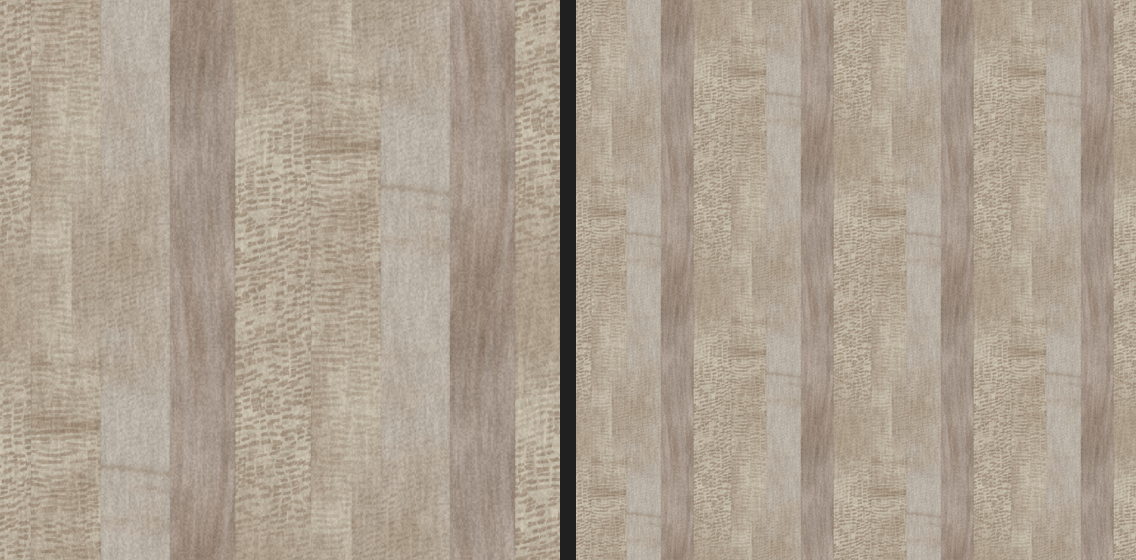
Left, the tile; right, the same tile 2 across and 2 down.
Reproduce this texture procedurally as a WebGL 2 fragment shader.

```glsl
#version 300 es
precision highp float;

uniform vec2 u_resolution;
out vec4 fragColor;

const vec3 CREAM = vec3(0.764, 0.728, 0.660);
const vec3 PALE = vec3(0.730, 0.700, 0.658);
const vec3 TAN = vec3(0.678, 0.618, 0.546);
const vec3 FLECK = vec3(0.590, 0.515, 0.435);
const vec3 MAUVE = vec3(0.660, 0.604, 0.560);
const vec3 BROWN = vec3(0.590, 0.522, 0.465);

float hash(vec2 p) {
  vec3 q = fract(vec3(p.xyx) * vec3(0.1031, 0.1030, 0.0973));
  q += dot(q, q.yzx + 33.33);
  return fract((q.x + q.y) * q.z);
}

// Value noise that wraps over one unit of height; freq.y is whole.
float wrapNoise(vec2 q, vec2 freq, float seed) {
  vec2 p = q * freq;
  vec2 i = floor(p);
  vec2 f = smoothstep(0.0, 1.0, p - i);
  float low = mod(i.y, freq.y);
  float high = mod(i.y + 1.0, freq.y);
  float x = i.x + seed * 37.0;
  return mix(mix(hash(vec2(x, low)), hash(vec2(x + 1.0, low)), f.x),
             mix(hash(vec2(x, high)), hash(vec2(x + 1.0, high)), f.x), f.y);
}

float clouds(vec2 q, vec2 freq, float seed) {
  float sum = 0.0, gain = 0.57;
  for (int i = 0; i < 3; i++) {
    sum += gain * wrapNoise(q, freq, seed + float(i));
    freq *= 2.0;
    gain *= 0.5;
  }
  return sum;
}

// Soft bump around a height, repeating every unit.
float bump(float t, float center, float width) {
  float d = (fract(t - center + 0.5) - 0.5) / width;
  return exp(-d * d);
}

// Short separate strokes in staggered columns, each with its own strength.
float dashes(vec2 q, vec2 count, float slant, float seed) {
  vec2 p = q * count;
  p += vec2(1.2, 0.9) * vec2(wrapNoise(q, vec2(9.0, 24.0), seed),
                             wrapNoise(q, vec2(12.0, 30.0), seed + 1.0));
  float column = floor(p.x) + seed * 37.0;
  p.y += hash(vec2(column, seed));
  float row = mod(floor(p.y), count.y);
  float strength = hash(vec2(column, row));
  vec2 f = fract(p) - 0.5;
  f.y += slant * f.x + 0.2 * (hash(vec2(row, column)) - 0.5);
  float shape = (1.0 - smoothstep(0.3, 0.5, abs(f.x))) * (1.0 - smoothstep(0.1, 0.38, abs(f.y)));
  return shape * smoothstep(0.05, 0.65, strength);
}

// Cream board with long horizontal ripples and a few dark bands.
vec3 rippledBoard(vec2 q) {
  float cloud = clouds(q, vec2(6.0, 14.0), 1.0);
  float ripple = max(dashes(q, vec2(9.0, 78.0), 0.1, 5.0), 0.8 * dashes(q, vec2(17.0, 92.0), 0.0, 6.0));
  float dash = max(dashes(q, vec2(27.0, 86.0), 0.1, 8.0), 0.8 * dashes(q, vec2(38.0, 104.0), 0.2, 9.0));
  float mark = mix(ripple, dash, smoothstep(0.1, 0.24, q.x + 0.16 * (cloud - 0.5)));
  float zone = 0.32 + 0.42 * bump(q.y, 0.93, 0.25);
  float t = q.y + 0.018 * (cloud - 0.5);
  float band = 0.75 * bump(t, 0.757, 0.013) + 0.5 * bump(t, 0.65, 0.009)
             + 0.5 * bump(t, 0.985, 0.009);
  vec3 wood = mix(CREAM, TAN, smoothstep(0.3, 0.75, cloud) * 0.7);
  return mix(wood, FLECK, clamp(mark * zone + band * 0.7, 0.0, 0.85));
}

// Grey pale board with a mottled tan length and soft ripples.
vec3 paleBoard(vec2 q) {
  float cloud = clouds(q, vec2(7.0, 15.0), 11.0);
  float tanZone = bump(q.y, 0.46, 0.19) * (1.0 - 0.65 * smoothstep(0.32, 0.5, q.x));
  float t = q.y + 0.04 * (cloud - 0.5) - 0.05 * (q.x - 0.37);
  float ripple = bump(t, 0.835, 0.01) + 0.6 * bump(t, 0.872, 0.007)
               + 0.5 * bump(t, 0.94, 0.008);
  ripple *= smoothstep(0.2, 0.6, wrapNoise(q, vec2(13.0, 30.0), 17.0));
  float mark = dashes(q, vec2(34.0, 96.0), 0.5, 15.0);
  vec3 wood = mix(PALE, TAN, clamp(0.7 * tanZone + 1.1 * (cloud - 0.42), 0.0, 1.0));
  return mix(wood, FLECK, clamp(mark * (0.1 + 0.4 * tanZone) + 0.4 * ripple, 0.0, 0.7));
}

// Dark rosy board with bending upright grain.
vec3 darkBoard(vec2 q) {
  vec2 bent = vec2(q.x + 0.035 * sin(6.2832 * q.y), q.y);
  float streak = clouds(bent, vec2(44.0, 5.0), 21.0);
  float cloud = clouds(q, vec2(7.0, 14.0), 25.0);
  float brownZone = bump(q.y, 0.01, 0.13);
  vec3 wood = mix(MAUVE, BROWN, clamp(0.45 * brownZone + 2.1 * (streak - 0.4), 0.0, 1.0));
  return wood + 0.1 * (cloud - 0.48);
}

// Bright board densely covered by small dashes.
vec3 fleckedBoard(vec2 q) {
  float cloud = clouds(q, vec2(8.0, 12.0), 31.0);
  float dash = max(dashes(q, vec2(30.0, 84.0), 0.3, 35.0), 0.85 * dashes(q, vec2(23.0, 70.0), 0.4, 37.0));
  float smoothZone = bump(q.y, 0.06, 0.13);
  float glow = bump(q.y, 0.255, 0.055) * (1.0 - smoothstep(0.75, 0.92, q.x));
  float warm = 0.75 * smoothZone + 0.9 * (cloud - 0.34) - 0.7 * glow;
  vec3 wood = mix(CREAM, TAN, clamp(warm, 0.0, 0.9));
  return mix(wood, FLECK, dash * (0.76 - 0.5 * smoothZone) * (1.0 - 0.6 * glow));
}

float seam(float u, float edge) {
  return 1.0 - smoothstep(0.0, 0.007, abs(u - edge));
}

void main() {
  vec2 uv = gl_FragCoord.xy / u_resolution;

  // Two groups of four boards, the second dropped by half a height.
  float across = (uv.x - 0.055) * 2.0;
  float group = mod(floor(across), 2.0);
  vec2 q = vec2(fract(across), fract(1.0 - uv.y + 0.5 * group));

  // The first joint steps sideways along part of its length.
  float narrow = smoothstep(0.28, 0.4, q.y) * (1.0 - smoothstep(0.56, 0.68, q.y));
  float firstJoint = mix(smoothstep(0.247, 0.253, q.x), smoothstep(0.143, 0.149, q.x), narrow);
  vec3 color = mix(rippledBoard(q), paleBoard(q), firstJoint);
  color = mix(color, darkBoard(q), smoothstep(0.494, 0.500, q.x));
  color = mix(color, fleckedBoard(q), smoothstep(0.726, 0.732, q.x));

  // Thin joints, then fibres and fine grain.
  float joint = 0.5 * seam(q.x, 0.25) * (1.0 - narrow) + 0.4 * seam(q.x, 0.497)
              + 0.8 * seam(q.x, 0.729) + 0.6 * (seam(q.x, 0.0) + seam(q.x, 1.0));
  color *= 1.0 - 0.07 * joint;
  color += 0.06 * (wrapNoise(q, vec2(110.0, 28.0), 41.0) - 0.5);
  color += 0.085 * (wrapNoise(q, vec2(190.0, 300.0), 43.0) - 0.5);
  fragColor = vec4(color, 1.0);
}
```
